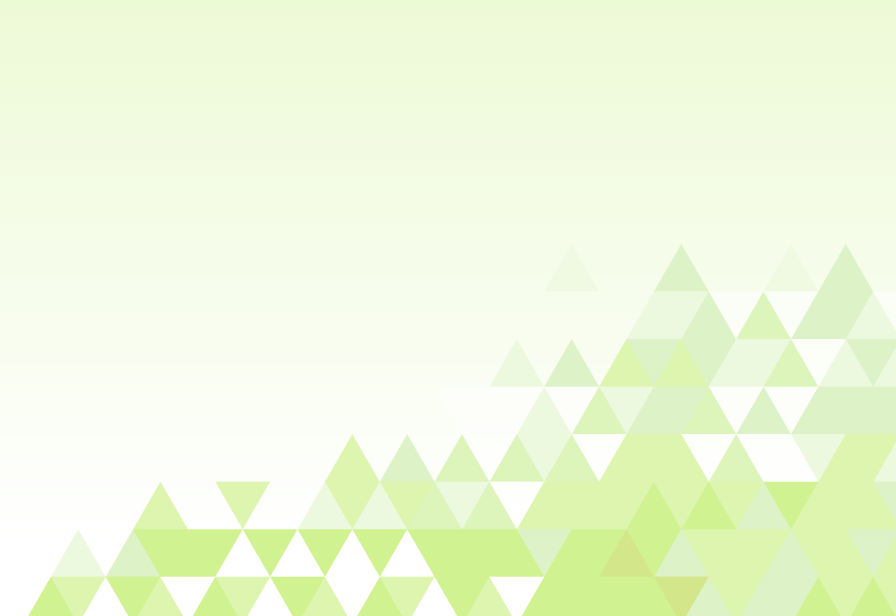
Give the GLSL for this background, as a WebGL 1 fragment shader.

```glsl
precision highp float;
uniform vec2 u_resolution;

const vec3 WHITE = vec3(1.0);
const vec3 FAINT = vec3(0.93, 0.975, 0.875);
const vec3 MINT = vec3(0.865, 0.95, 0.775);
const vec3 LIME = vec3(0.87, 0.96, 0.69);
const vec3 BRIGHT = vec3(0.82, 0.95, 0.565);
const vec3 SAND = vec3(0.83, 0.9, 0.54);

float hash(vec2 v) {
  return fract(sin(dot(v, vec2(12.9898, 78.233))) * 43758.5453);
}

// Extent of a row: first triangle, spacing along the loose fringe, start of the solid part
vec3 rowExtent(float row) {
  if (row < 0.5) return vec3(0.0, 4.0, 99.0);
  if (row < 1.5) return vec3(3.0, 1.0, 3.0);
  if (row < 2.5) return vec3(-2.0, 2.0, 2.0);
  if (row < 3.5) return vec3(-4.0, 1.0, -4.0);
  if (row < 4.5) return vec3(-8.0, 2.0, -4.0);
  if (row < 5.5) return vec3(-15.0, 3.0, -9.0);
  if (row < 6.5) return vec3(-18.0, 2.0, -16.0);
  return vec3(-19.0, 1.0, -19.0);
}

// Colour of one triangle in the solid part
vec3 solidColor(float col, float row, bool up, vec3 backdrop) {
  vec3 pale = mix(backdrop, WHITE, 0.5);
  float n = hash(vec2(col, row));

  // Lowest two rows: ordered on the left, mixed on the right
  if (row > 5.5) {
    if (col == 2.0 * row - 10.0) return SAND;
    if (row > 6.5 && col < 0.0) {
      float phase = mod(col + 19.0, 3.0);
      return phase < 0.5 ? BRIGHT : (phase < 1.5 ? LIME : pale);
    }
    if (col < -15.5) return MINT;
    if (col < -4.5) return up && col > -13.5 ? pale : BRIGHT;
    if (col < 4.0) return col == -1.0 ? MINT : BRIGHT;
    return n < 0.25 ? MINT : (n < 0.7 ? LIME : BRIGHT);
  }

  // Fifth row closes into lime on the right
  if (row > 4.5 && col > -0.5) {
    return n < 0.2 ? MINT : (n < 0.85 ? LIME : BRIGHT);
  }

  // Upper rows: upright triangles carry most of the colour
  n += up ? 0.25 : -0.15;
  vec3 tint = row < 3.5 ? MINT : LIME;
  if (row == 2.0 && col < 4.5) return up ? LIME : MINT;
  if (n < 0.3) return pale;
  if (n < 0.5) return FAINT;
  return n < 1.0 ? tint : mix(MINT, LIME, 0.5);
}

vec3 scene(vec2 p) {
  // Vertical wash
  vec3 backdrop = mix(vec3(0.93, 0.98, 0.84), WHITE, clamp((1.0 - p.y) / 0.88, 0.0, 1.0));

  // Triangular grid: rows count downward, columns are half a side apart
  vec2 q = vec2((p.x - 0.928) / 0.0445, (0.604 - p.y) / 0.0772);
  if (q.y < 0.0) return backdrop;
  float row = floor(q.y);
  float depth = fract(q.y);
  float col = floor(q.x);
  bool leftUp = mod(col + row, 2.0) < 0.5;
  if (fract(q.x) > (leftUp ? depth : 1.0 - depth)) col += 1.0;
  bool up = mod(col + row, 2.0) < 0.5;

  vec3 extent = rowExtent(row);
  if (col >= extent.z) return solidColor(col, row, up, backdrop);

  // Loose triangles along the edge
  bool loose = col >= extent.x && col < 11.0 && mod(col - extent.x, extent.y) < 0.5;
  if (row < 0.5 && col == 10.0) loose = true;
  if (!loose) return backdrop;
  if (row < 0.5 && mod(col, 8.0) < 0.5) return mix(FAINT, backdrop, 0.3);
  if (col == extent.x && mod(row, 4.0) == 2.0) return FAINT;
  return row < 3.5 || col == -6.0 ? MINT : LIME;
}

void main() {
  // Average a 3 by 3 grid of samples for smooth edges
  vec3 color = vec3(0.0);
  for (int y = 0; y < 3; y++) {
    for (int x = 0; x < 3; x++) {
      vec2 offset = (vec2(float(x), float(y)) - 1.0) / 3.0;
      color += scene((gl_FragCoord.xy + offset) / u_resolution.y);
    }
  }
  gl_FragColor = vec4(color / 9.0, 1.0);
}
```
